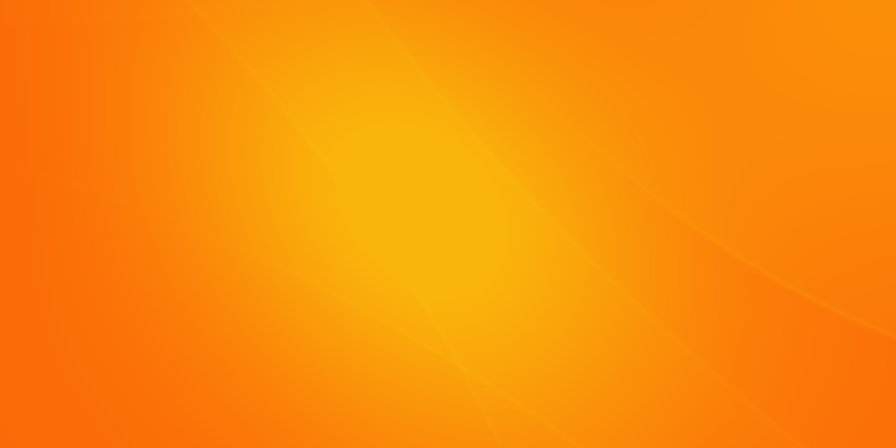
Give the GLSL for this background, as a WebGL 2 fragment shader.

```glsl
#version 300 es
precision highp float;

uniform vec2 u_resolution;
out vec4 fragColor;

// Palette: deep orange to amber
const vec3 DEEP_ORANGE = vec3(0.985, 0.40, 0.03);
const vec3 AMBER = vec3(0.98, 0.71, 0.04);

// Glows, in units of canvas height
const vec2 GLOW_CENTER = vec2(0.91, 0.53);
const vec2 GLOW_AXIS = vec2(0.66, -0.75);
const vec2 GLOW_SIZE = vec2(0.67, 0.46);
const float GLOW_GAIN = 0.97;
const vec2 CORNER_CENTER = vec2(2.0, 1.05);
const float CORNER_SIZE = 0.75;
const float CORNER_GAIN = 0.46;
const vec2 DIM_CENTER = vec2(0.0, 0.72);
const float DIM_SIZE = 0.35;
const float DIM_GAIN = 0.05;
const float BASE_LEVEL = 0.05;

// Sheet edges: coefficients of parabolas c.x + c.y * t + c.z * t * t
const vec3 LEFT_FOLD = vec3(1.12, -0.469, -0.232);
const vec3 RIGHT_FOLD = vec3(1.797, -1.248, 0.272);
const vec3 RIGHT_SWEEP = vec3(2.479, -1.85, 0.367);
const vec3 LOWER_SWEEP = vec3(0.635, -0.254, -0.182);
const vec3 TOP_SWEEP = vec3(0.948, 0.013, 0.08);
const float EDGE_SOFTNESS = 0.004;
const float LINE_WIDTH = 0.007;
const float SHADE_REACH = 0.16;

float gaussian(vec2 v) {
  return exp(-dot(v, v));
}

// Approximate signed distance from the point (t, v) to a parabola
float parabolaDistance(float t, float v, vec3 c) {
  float slope = c.y + 2.0 * c.z * t;
  return (v - c.x - t * (c.y + t * c.z)) / sqrt(1.0 + slope * slope);
}

// Thin highlight plus a shade that fades into the positive side
float sheetEdge(float d, float highlight, float shade) {
  float line = gaussian(vec2(d / LINE_WIDTH, 0.0));
  float side = smoothstep(-EDGE_SOFTNESS, EDGE_SOFTNESS, d);
  return highlight * line + shade * side * exp(-max(d, 0.0) / SHADE_REACH);
}

void main() {
  vec2 p = gl_FragCoord.xy / u_resolution.y;
  p.x *= 2.0 * u_resolution.y / u_resolution.x;

  // Broad light
  vec2 axis = normalize(GLOW_AXIS);
  vec2 offset = p - GLOW_CENTER;
  vec2 local = vec2(dot(offset, axis), dot(offset, vec2(-axis.y, axis.x)));
  float level = BASE_LEVEL + GLOW_GAIN * gaussian(local / GLOW_SIZE);
  level += CORNER_GAIN * gaussian((p - CORNER_CENTER) / CORNER_SIZE);
  level -= DIM_GAIN * gaussian((p - DIM_CENTER) / DIM_SIZE);

  // Steep folds, parameterised by height
  level += sheetEdge(parabolaDistance(p.y, p.x, LEFT_FOLD), 0.045, 0.025);
  level += sheetEdge(-parabolaDistance(p.y, p.x, RIGHT_FOLD), 0.04, 0.035);

  // Shallow sweeps, parameterised by width
  float rightFade = smoothstep(1.15, 1.75, p.x);
  level += rightFade * sheetEdge(-parabolaDistance(p.x, p.y, RIGHT_SWEEP), 0.09, -0.08);
  float lowerFade = mix(0.25, 1.0, smoothstep(0.3, 1.25, p.x));
  level += lowerFade * sheetEdge(parabolaDistance(p.x, p.y, LOWER_SWEEP), 0.06, 0.02);
  level += sheetEdge(-parabolaDistance(p.x, p.y, TOP_SWEEP), 0.015, -0.02);

  fragColor = vec4(mix(DEEP_ORANGE, AMBER, clamp(level, 0.0, 1.0)), 1.0);
}
```
